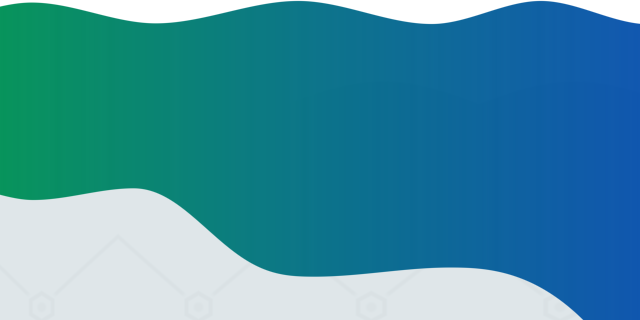
Write a WebGL 1 fragment shader that draws this background.

```glsl
precision highp float;

uniform vec2 u_resolution;

// Smooth swing from 0 to 1 between a and b; skew steepens its first half
float swing(float a, float b, float skew, float x) {
  float t = clamp((x - a) / (b - a), 0.0, 1.0);
  t += skew * t * t * (1.0 - t);
  return t * t * (3.0 - 2.0 * t);
}

float topEdge(float x) {
  float y = mix(0.927, 0.992, swing(-0.25, 0.099, 0.0, x));
  y = mix(y, 0.927, swing(0.099, 0.487, 0.0, x));
  y = mix(y, 0.997, swing(0.487, 0.932, 0.0, x));
  y = mix(y, 0.925, swing(0.932, 1.349, 0.0, x));
  y = mix(y, 0.997, swing(1.349, 1.690, 0.0, x));
  return mix(y, 0.924, swing(1.690, 2.03, 0.0, x));
}

float bottomEdge(float x) {
  float y = mix(0.42, 0.375, swing(-0.15, 0.104, 0.0, x));
  y = mix(y, 0.4115, swing(0.104, 0.417, 0.0, x));
  y = mix(y, 0.1354, swing(0.417, 0.984, 0.7, x));
  y = mix(y, 0.164, swing(0.984, 1.406, 0.0, x));
  return y - 1.464 * pow(max(x - 1.406, 0.0), 2.5);
}

// Coverage of the area below an edge, corrected for its slope
float below(float edge, float slope, float y, float px) {
  float d = (edge - y) / sqrt(1.0 + slope * slope);
  return smoothstep(-0.75 * px, 0.75 * px, d);
}

float slopeGradient(float i) {
  return fract(sin(i * 127.1) * 4375.85) * 2.0 - 1.0;
}

float gradientNoise(float x) {
  float i = floor(x);
  float f = x - i;
  float blend = f * f * f * (f * (f * 6.0 - 15.0) + 10.0);
  return mix(slopeGradient(i) * f, slopeGradient(i + 1.0) * (f - 1.0), blend);
}

// Faint chain of hexagons joined by slanted bonds, widening to the right
float molecules(vec2 p) {
  float n = (sqrt(0.2162 + 0.1 * (p.x - 0.13)) - 0.465) / 0.05;
  vec2 q = vec2((n - floor(n + 0.5)) * 0.52, p.y - 0.04);
  vec2 a = abs(q);
  float hexagon = max(a.x, a.x * 0.5 + a.y * 0.866);
  float bond = abs(q.y - 0.85 * a.x) / 1.31;
  float lines = 1.0 - smoothstep(0.002, 0.010, bond);
  lines *= smoothstep(0.05, 0.07, length(q));
  float ring = 1.0 - smoothstep(0.003, 0.010, abs(hexagon - 0.038));
  float core = 1.0 - smoothstep(0.010, 0.020, length(q));
  return max(lines, max(ring, core * 0.8));
}

vec3 ribbon(vec2 p) {
  vec3 green = vec3(0.032, 0.58, 0.36);
  vec3 teal = vec3(0.05, 0.455, 0.545);
  vec3 blue = vec3(0.07, 0.345, 0.69);
  vec3 color = mix(green, teal, min(p.x, 1.0));
  color = mix(color, blue, max(p.x - 1.0, 0.0));

  // Soft vertical bands
  color += 0.012 * gradientNoise(p.x * 30.0);

  // Barely darker scallops on the right
  float arc = 0.675 + 0.07 * abs(cos((p.x - 1.197) * 5.236));
  float shade = smoothstep(-0.004, 0.004, arc - p.y);
  return color - 0.005 * shade * smoothstep(0.85, 1.1, p.x);
}

void main() {
  vec2 p = gl_FragCoord.xy / u_resolution.y;
  float px = 1.0 / u_resolution.y;
  float top = topEdge(p.x);
  float bottom = bottomEdge(p.x);
  float topSlope = (topEdge(p.x + 0.002) - top) / 0.002;
  float bottomSlope = (bottomEdge(p.x + 0.002) - bottom) / 0.002;

  vec3 paper = vec3(0.873, 0.902, 0.914) - 0.018 * molecules(p);
  vec3 color = mix(vec3(1.0), ribbon(p), below(top, topSlope, p.y, px));
  color = mix(color, paper, below(bottom, bottomSlope, p.y, px));
  gl_FragColor = vec4(color, 1.0);
}
```
